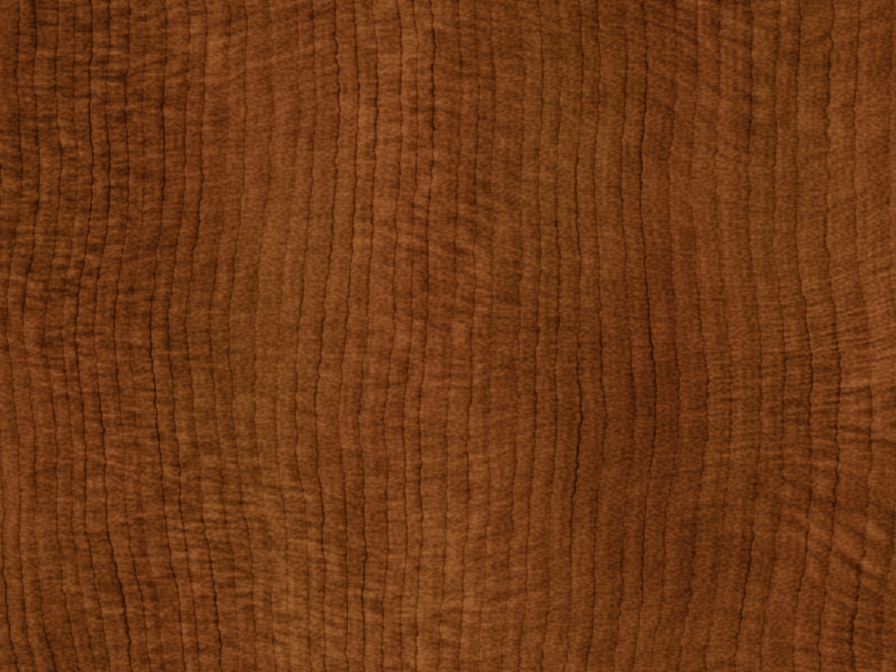
Reproduce this texture procedurally as a Shadertoy shader.

```glsl
const vec3 DARK_WOOD = vec3(0.29, 0.13, 0.035);
const vec3 MID_WOOD = vec3(0.43, 0.212, 0.07);
const vec3 LIGHT_WOOD = vec3(0.55, 0.31, 0.14);

const float RINGS_LEFT = 42.0;     // rings per canvas height at the left edge
const float RINGS_THINNING = 8.0;  // how quickly rings widen to the right
const float SWAY = 0.075;          // broad bending of the rings
const float WOBBLE = 0.02;
const float JITTER = 0.0045;
const float LATEWOOD = 0.36;       // soft darkening toward each ring edge
const float RING_LINE = 1.05;      // depth of the thin ring lines
const float RIPPLE = 1.25;         // short horizontal flecks
const float FIBRE = 0.5;           // thin vertical streaks
const float GRAIN = 1.0;           // finest speckle
const float BLOTCH = 0.75;         // broad light and dark areas
const float BRIGHTNESS = 0.24;
const float RED_SHIFT = 0.08;

uint hash(ivec2 cell) {
    uvec2 q = uvec2(cell) * uvec2(1597334673u, 3812015801u);
    uint h = (q.x ^ q.y) * 1597334673u;
    h ^= h >> 15;
    h *= 2246822519u;
    return h ^ (h >> 13);
}

float hash01(ivec2 cell) {
    return float(hash(cell) >> 8) / 16777216.0;
}

float cornerSlope(ivec2 cell, vec2 offset) {
    float angle = 6.28319 * hash01(cell);
    return dot(vec2(cos(angle), sin(angle)), offset);
}

float gradientNoise(vec2 p) {
    vec2 base = floor(p);
    vec2 f = p - base;
    ivec2 i = ivec2(base);
    vec2 u = f * f * f * (f * (f * 6.0 - 15.0) + 10.0);
    float low = mix(cornerSlope(i, f),
                    cornerSlope(i + ivec2(1, 0), f - vec2(1, 0)), u.x);
    float high = mix(cornerSlope(i + ivec2(0, 1), f - vec2(0, 1)),
                     cornerSlope(i + ivec2(1, 1), f - vec2(1, 1)), u.x);
    return mix(low, high, u.y);
}

// Horizontal position after the wood's bends are straightened
float bendGrain(vec2 p) {
    return p.x
        + SWAY * gradientNoise(p * vec2(1.3, 1.5) + 3.7)
        + WOBBLE * gradientNoise(p * vec2(3.0, 4.0) + 17.3)
        + JITTER * gradientNoise(p * vec2(9.0, 15.0) + 41.9);
}

// Ring count: dense at the left, sparse at the right, unevenly spaced
float ringCoordinate(float x, vec2 p) {
    float r = RINGS_LEFT * x - RINGS_THINNING * x * x;
    r += 0.5 * gradientNoise(vec2(r * 0.6, p.y * 0.7 + 5.2));
    return r + 0.13 * gradientNoise(p * vec2(28.0, 65.0));
}

// Slow darkening, a thin line, then a sharp return to pale wood
float ringShade(float r, vec2 p) {
    float phase = fract(r);
    float edge = clamp(1.5 * fwidth(r), 0.06, 0.3);
    float fall = 1.0 - smoothstep(1.0 - edge, 1.0, phase);
    float late = smoothstep(0.15, 0.9, phase) * fall;
    float line = smoothstep(0.93 - 1.8 * edge, 1.0 - edge, phase) * fall;
    float strength = mix(0.25, 1.0, hash01(ivec2(int(floor(r)), 91)));
    strength *= clamp(0.85 + 1.1 * gradientNoise(vec2(floor(r) * 3.3, p.y * 5.0)), 0.2, 1.3);
    return LATEWOOD * late + RING_LINE * strength * line;
}

// Flecks lie across the grain, tilt slowly and gather in patches
float rippleShade(float r, vec2 p) {
    float tilt = 0.25 * gradientNoise(p * vec2(1.7, 1.9) + 8.6);
    float y = p.y + tilt * p.x + 0.004 * gradientNoise(p * 25.0);
    float flecks = gradientNoise(vec2(r * 0.85, y * 115.0))
        + 0.5 * gradientNoise(vec2(r * 0.5 + 31.0, y * 62.0));
    float patches = smoothstep(-0.4, 0.45, gradientNoise(p * vec2(2.6, 2.2) + 23.1));
    return RIPPLE * mix(0.35, 1.0, patches) * flecks;
}

float blotchShade(float x, vec2 p) {
    return BLOTCH * (gradientNoise(p * vec2(2.1, 1.7) + 12.4)
        + 0.6 * gradientNoise(vec2(x * 8.0, p.y * 2.2 + 9.0))
        + 0.35 * gradientNoise(p * vec2(9.0, 17.0) + 2.8));
}

vec3 woodColor(float tone) {
    vec3 shadow = mix(MID_WOOD, DARK_WOOD, clamp(-tone, 0.0, 1.5));
    vec3 shine = mix(MID_WOOD, LIGHT_WOOD, clamp(tone, 0.0, 1.5));
    return tone < 0.0 ? shadow : shine;
}

void mainImage(out vec4 fragColor, in vec2 fragCoord) {
    vec2 p = fragCoord / iResolution.y;
    float x = bendGrain(p);
    float r = ringCoordinate(x, p);

    // Layers of light and dark
    float tone = BRIGHTNESS - ringShade(r, p);
    tone += rippleShade(r, p) + blotchShade(x, p);
    tone += FIBRE * gradientNoise(vec2(x * 110.0, p.y * 9.0));
    tone += GRAIN * gradientNoise(p * vec2(150.0, 215.0) + 0.37);

    // Redder and yellower areas
    vec3 color = woodColor(tone);
    color.g *= 1.0 + RED_SHIFT * gradientNoise(vec2(x * 5.0, p.y * 2.5) + 50.5);
    fragColor = vec4(max(color, 0.0), 1.0);
}
```
